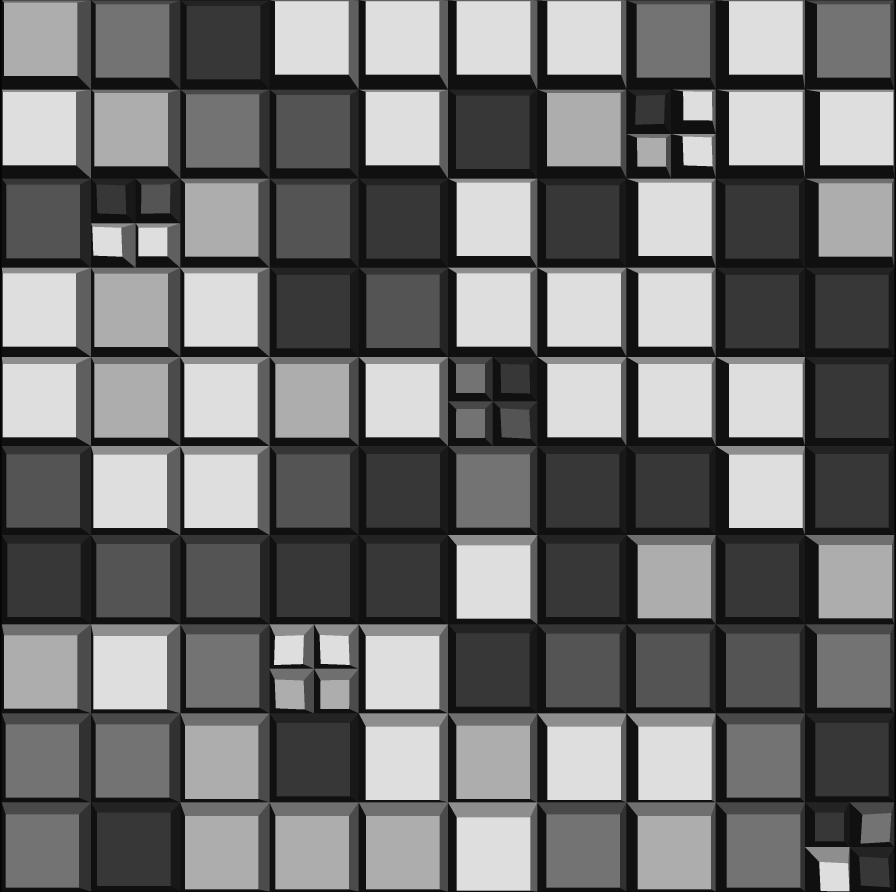
Reproduce this pattern procedurally as a WebGL 1 fragment shader.

```glsl
precision highp float;
uniform vec2 u_resolution;

float hash(vec2 p) {
    vec3 q = fract(p.xyx * vec3(0.1031, 0.1130, 0.0973));
    q += dot(q, q.yzx + 33.33);
    return fract((q.x + q.y) * q.z);
}

// Five gray levels, from charcoal to near white
float grayLevel(float h) {
    float tone = mix(0.215, 0.33, step(0.19, h));
    tone = mix(tone, 0.45, step(0.34, h));
    tone = mix(tone, 0.68, step(0.53, h));
    return mix(tone, 0.87, step(0.70, h));
}

// One block in every second column is split into quarters
bool isSplit(vec2 cell) {
    float pair = floor(cell.x * 0.5);
    float row = floor(mod(3.0 * pair + 10.5, 11.0)) - 3.0 * step(pair, 0.5);
    return mod(cell.x, 2.0) > 0.5 && abs(cell.y - row) < 0.5;
}

float shadeBlock(vec2 p) {
    if (min(p.x, p.y) < 0.0 || max(p.x, p.y) > 10.0) return 0.02;

    bool split = isSplit(floor(p));
    float size = split ? 0.5 : 1.0;
    vec2 center = (floor(p / size) + 0.5) * size;
    vec2 local = p - center;
    float tone = grayLevel(hash(center * 7.0 + 3.7));

    // Brighter blocks are taller, so perspective pushes their tops outward
    vec2 shift = (center - 5.0) * (0.002 + 0.018 * tone);
    if (split) {
        shift += 0.14 * (hash(center * 5.0 + 19.0) - 0.5) * local.yx;
    }

    // Height fraction climbed from each edge; the lowest side is in view
    vec2 low = (local + 0.5 * size) / max(0.088 + shift, 0.002);
    vec2 high = (0.5 * size - local) / max(0.088 - shift, 0.002);
    float lit = min(high.x, high.y);
    float shadowed = min(low.x, low.y);

    if (min(lit, shadowed) > 1.0) return tone;
    if (shadowed < lit) return 0.062;
    return tone * (high.y < high.x ? 0.64 : 0.43);
}

void main() {
    // Nine samples per pixel smooth every bevel edge
    float shade = 0.0;
    for (int j = 0; j < 3; j++) {
        for (int i = 0; i < 3; i++) {
            vec2 offset = (vec2(float(i), float(j)) - 1.0) / 3.0;
            vec2 uv = (gl_FragCoord.xy + offset) / u_resolution;
            shade += shadeBlock(uv * vec2(10.04, 10.01) - vec2(0.02, 0.005));
        }
    }
    gl_FragColor = vec4(vec3(shade / 9.0), 1.0);
}
```
